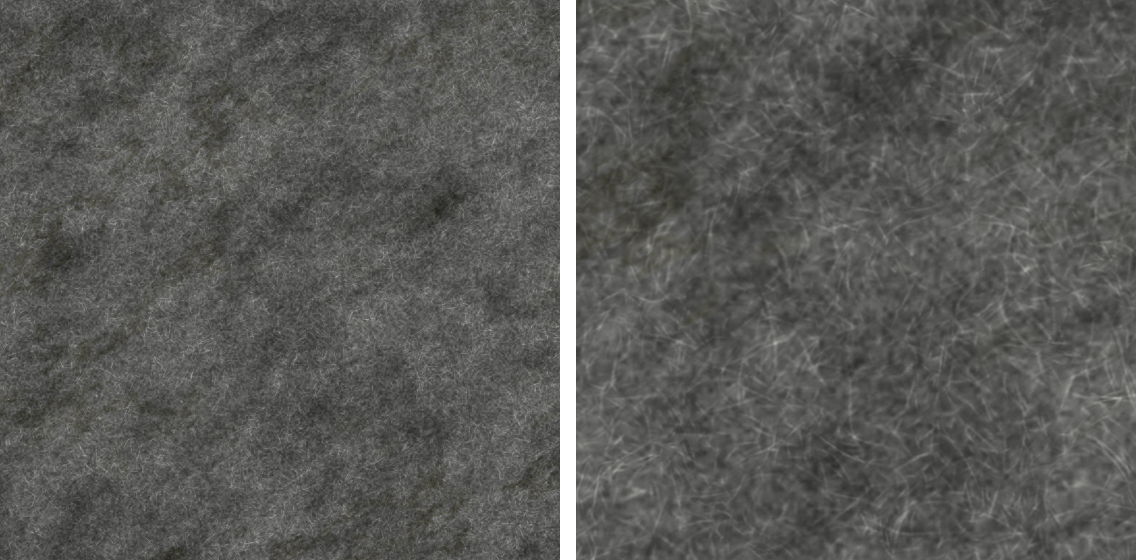
Left, the full canvas; right, a detail of the centre.
A Shadertoy shader for this texture:

```glsl
// Dark grey weathered stone with diagonal olive veins and a mesh of fine pale fibres.

#define BASE_GREY       0.342
#define CLOUD_CONTRAST  0.14
#define MOTTLE_CONTRAST 0.20
#define VEIN_DEPTH      0.052
#define BLOTCH_DEPTH    0.052
#define FIBRE_LIGHT     0.054
#define FIBRE_WIDTH     0.0018
#define FIBRE_SCALE     30.0
#define GRAIN_CONTRAST  0.19
#define VEIN_ANGLE      0.55
#define STONE_TINT      vec3(1.0, 1.0, 0.980)
#define OLIVE_SHIFT     vec3(0.002, 0.0, -0.024)

const vec3 FLECK_COLOUR = vec3(0.58, 0.57, 0.49);

vec3 hash3(vec2 p) {
    vec3 h = fract(p.xyx * vec3(0.1031, 0.1030, 0.0973));
    h += dot(h, h.yxz + 33.33);
    return fract((h.xxy + h.yzz) * h.zyx);
}

float valueNoise(vec2 p) {
    vec2 cell = floor(p), f = fract(p);
    f = f * f * (3.0 - 2.0 * f);
    float bottom = mix(hash3(cell).x, hash3(cell + vec2(1, 0)).x, f.x);
    float top = mix(hash3(cell + vec2(0, 1)).x, hash3(cell + vec2(1, 1)).x, f.x);
    return mix(bottom, top, f.y);
}

mat2 rotation(float angle) {
    float c = cos(angle), s = sin(angle);
    return mat2(c, s, -s, c);
}

// Layered noise, normalised to 0..1; gain sets the roughness
float layeredNoise(vec2 p, float gain) {
    float sum = 0.0, weight = 1.0, total = 0.0;
    for (int i = 0; i < 6; i++) {
        sum += weight * valueNoise(p);
        total += weight;
        weight *= gain;
        p = rotation(0.6) * p * 2.03 + 17.3;
    }
    return sum / total;
}

// One short stroke per cell, at a random place and angle
float fibreLayer(vec2 p, float scale) {
    vec2 grid = p * scale, cell = floor(grid);
    float light = 0.0;
    for (int y = -1; y <= 1; y++) {
        for (int x = -1; x <= 1; x++) {
            vec2 id = cell + vec2(x, y);
            vec3 rnd = hash3(id + floor(scale) * 3.0);
            float angle = 6.2832 * rnd.z;
            vec2 along = vec2(cos(angle), sin(angle));
            vec2 offset = grid - id - rnd.xy;
            float reach = mix(0.35, 0.85, rnd.x);
            float t = clamp(dot(offset, along), -reach, reach);
            float dist = length(offset - along * t) / scale;
            float fade = 1.0 - 0.7 * abs(t) / reach;
            light += mix(0.3, 1.7, rnd.y) * fade * smoothstep(FIBRE_WIDTH, 0.0, dist);
        }
    }
    return light;
}

// Rare pale mineral chips
float flecks(vec2 p) {
    vec2 grid = p * 110.0, cell = floor(grid);
    vec3 rnd = hash3(cell + 211.0);
    float dist = length((grid - cell - 0.3 - 0.4 * rnd.xy) * vec2(1.0, 1.5));
    return step(0.97, rnd.z) * smoothstep(0.28, 0.08, dist);
}

void mainImage(out vec4 fragColor, in vec2 fragCoord) {
    vec2 p = fragCoord / iResolution.y;
    vec2 q = rotation(-VEIN_ANGLE) * p;

    // Broad clouds and crumbly mottling
    float cloud = layeredNoise(q * vec2(5.0, 8.0) + 4.0, 0.62) - 0.5;
    float mottle = layeredNoise(q * vec2(18.0, 25.0) + 71.0, 0.85) - 0.5;

    // Ragged veins and blotches along the diagonal
    float zone = layeredNoise(q * vec2(2.5, 5.0) + 31.0, 0.7);
    float veinField = layeredNoise(q * vec2(2.4, 6.0) + 57.0, 0.72) + 0.15 * mottle;
    float vein = smoothstep(0.05, 0.0, abs(veinField - 0.5)) * smoothstep(0.42, 0.56, zone);
    float blotchField = layeredNoise(q * vec2(8.0, 15.0) + 83.0, 0.75) - 0.25 * cloud;
    float blotch = smoothstep(0.47, 0.66, blotchField);
    float dark = clamp(vein + 0.6 * blotch, 0.0, 1.0);

    // Fibres, bent by a gentle warp
    vec2 bend = vec2(valueNoise(p * 34.0), valueNoise(p * 34.0 + 40.0)) - 0.5;
    vec2 bent = p + 0.012 * bend;
    float fibres = 0.0, scale = FIBRE_SCALE;
    for (int i = 0; i < 4; i++) {
        fibres += fibreLayer(bent + float(i) * 0.37, scale);
        scale *= 1.66;
    }
    fibres *= 1.0 + 3.0 * mottle;

    // Fine grain
    float grain = 0.65 * valueNoise(p * 290.0) + 0.35 * valueNoise(q * 140.0 + 9.0) - 0.5;

    float grey = BASE_GREY + CLOUD_CONTRAST * cloud + MOTTLE_CONTRAST * mottle;
    grey += GRAIN_CONTRAST * grain * (1.0 - 0.25 * dark);
    grey += FIBRE_LIGHT * fibres * (1.0 - 0.4 * dark);
    grey -= VEIN_DEPTH * vein + BLOTCH_DEPTH * blotch;

    vec3 colour = grey * STONE_TINT + OLIVE_SHIFT * vein;
    colour = mix(colour, FLECK_COLOUR, flecks(p) * smoothstep(0.54, 0.64, zone) * vein);
    fragColor = vec4(clamp(colour, 0.0, 1.0), 1.0);
}
```
